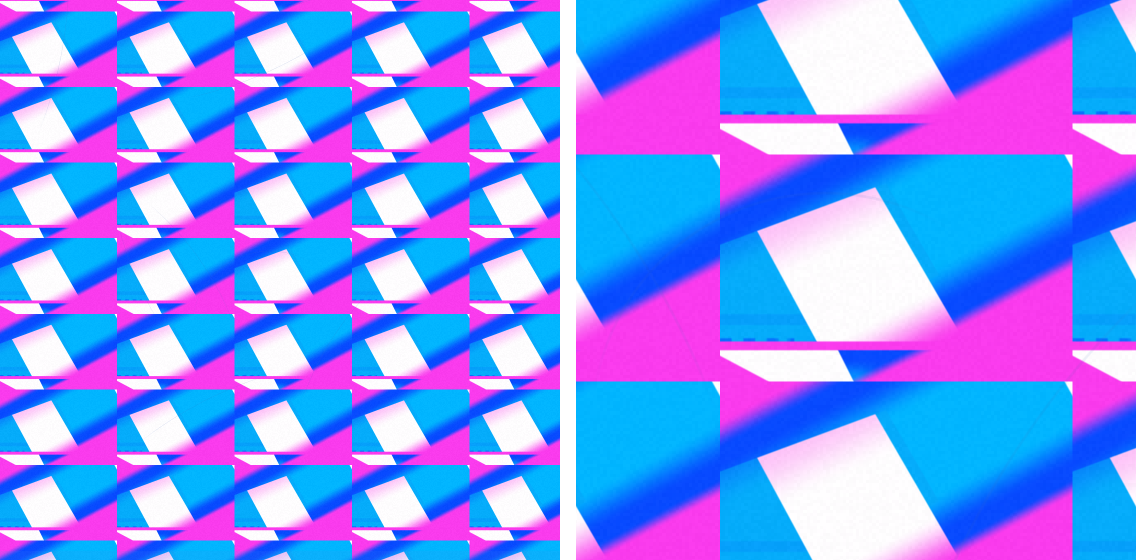
Left, the full canvas; right, a detail of the centre.
Write a WebGL 2 fragment shader that draws this pattern.

```glsl
#version 300 es
precision highp float;
// Neon wall of repeated panels: a tilted white card over cyan, with soft blue
// and magenta diagonal bands and a cropped strip below. Each panel is built from
// half-planes and ramps; faint hashed scratches and grain vary the repeats.
uniform vec2 u_resolution;
out vec4 fragColor;

const vec3 CYAN = vec3(0.005, 0.71, 1.0);
const vec3 BLUE = vec3(0.03, 0.29, 1.0);
const vec3 MAGENTA = vec3(0.98, 0.23, 0.93);
const vec3 WHITE = vec3(0.995, 0.99, 0.995);
const vec3 BLUSH = vec3(0.99, 0.76, 0.97);

float hash(vec2 p) {
    p = fract(p * vec2(0.1031, 0.1137));
    p += dot(p, p.yx + 33.33);
    return fract((p.x + p.y) * p.x * 7.13);
}

// Coverage of the side where the signed distance is positive.
float inside(float d) {
    return smoothstep(-0.5, 0.5, d);
}

// Diagonal bands and the darker ledge at the left.
vec3 background(vec2 p, float slant) {
    vec3 col = mix(BLUE, CYAN, smoothstep(37.0, 60.0, slant));
    col = mix(MAGENTA, col, smoothstep(18.0, 31.0, slant));
    float ledge = inside(p.y - 73.0) * inside(78.0 - p.y) * inside(60.0 - p.x);
    col = mix(col, vec3(0.01, 0.57, 1.0), ledge * 0.85);
    col = mix(col, BLUE, smoothstep(103.0, 124.0, slant));
    return mix(col, MAGENTA, smoothstep(130.0, 138.0, slant));
}

// White card, blushing along its top and sinking into magenta below.
vec3 addCard(vec3 col, vec2 p, float slant) {
    float top = p.y - 35.0 + (p.x - 17.0) * 0.37;
    float left = p.x - 17.0 - (p.y - 35.0) * 0.54;
    float right = 71.0 + (p.y - 15.0) * 0.58 - p.x;
    // Pale sliver beside the right edge.
    float sliver = inside(right + 6.0) * inside(top) * inside(108.0 - slant);
    col = mix(col, vec3(0.03, 0.65, 0.97), sliver * 0.6);
    vec3 card = mix(BLUSH, WHITE, smoothstep(0.0, 27.0, top + left * 0.08));
    card = mix(card, MAGENTA, smoothstep(113.0, 141.0, slant));
    return mix(col, card, inside(top) * inside(left) * inside(right));
}

// Cropped white and blue strip along the foot of the panel.
vec3 strip(vec2 p) {
    float lean = p.x + (p.y - 90.0) * 2.1;
    vec3 col = mix(BLUE, CYAN, 0.65 * smoothstep(93.0, 103.0, p.y) * smoothstep(76.0, 62.0, p.x));
    col = mix(col, MAGENTA, smoothstep(85.0, 98.0, lean));
    float white = inside(54.0 + (p.y - 89.5) * 0.5 - p.x);
    col = mix(col, WHITE, white);
    return mix(col, MAGENTA, inside((p.y - 92.0 - p.x * 0.53) * 0.9));
}

vec3 panel(vec2 p) {
    float slant = p.y + 0.53 * p.x;
    vec3 col = addCard(background(p, slant), p, slant);
    // Ragged blue crumbs just above the magenta rule.
    float crumbs = inside(p.y - 84.0) * inside(34.0 - p.x) * inside(sin(p.x * 0.6) + 0.3 * sin(p.x * 1.7));
    col = mix(col, BLUE, crumbs * 0.6);
    col = mix(col, MAGENTA, inside(p.y - 85.5));
    col = mix(col, strip(p), inside(p.y - 89.5));
    // Tiny white nick in the top right corner.
    return mix(col, WHITE, inside((p.x - 157.5) * 0.9 - p.y * 0.5));
}

// Faint large arcs, each limited to a patch of the canvas.
float scratches(vec2 p) {
    float wear = 0.0;
    for (int i = 0; i < 8; i++) {
        float n = float(i) * 7.0 + 3.0;
        vec2 mid = 768.0 * vec2(hash(vec2(n, 11.0)), hash(vec2(n, 29.0)));
        float angle = 6.283 * hash(vec2(n, 47.0));
        float radius = 90.0 + 500.0 * hash(vec2(n, 71.0));
        vec2 center = mid + radius * vec2(cos(angle), sin(angle));
        float line = smoothstep(1.0, 0.2, abs(length(p - center) - radius));
        wear = max(wear, line * smoothstep(110.0, 60.0, length(p - mid)));
    }
    return wear;
}

void main() {
    // The canvas spans 768 design units, with y running downward.
    vec3 col = vec3(0.0);
    for (int i = 0; i < 4; i++) {
        vec2 offset = vec2(float(i % 2), float(i / 2)) * 0.5 - 0.25;
        vec2 q = (gl_FragCoord.xy + offset) / u_resolution;
        q = vec2(q.x, 1.0 - q.y) * 768.0;
        col += panel(mod(q - vec2(-0.6, 15.5), vec2(161.2, 103.7))) * 0.25;
    }
    vec2 uv = gl_FragCoord.xy / u_resolution;
    vec2 p = vec2(uv.x, 1.0 - uv.y) * 768.0;

    // Wear: scratches, fine grain and a duller bottom margin.
    col = mix(col, vec3(0.25, 0.4, 0.7), 0.09 * scratches(p));
    col += (hash(floor(p / 1.5)) - 0.5) * 0.018;
    col = mix(col, vec3(0.3, 0.55, 0.9), 0.12 * inside(p.y - 756.0));
    fragColor = vec4(clamp(col, 0.0, 1.0), 1.0);
}
```
